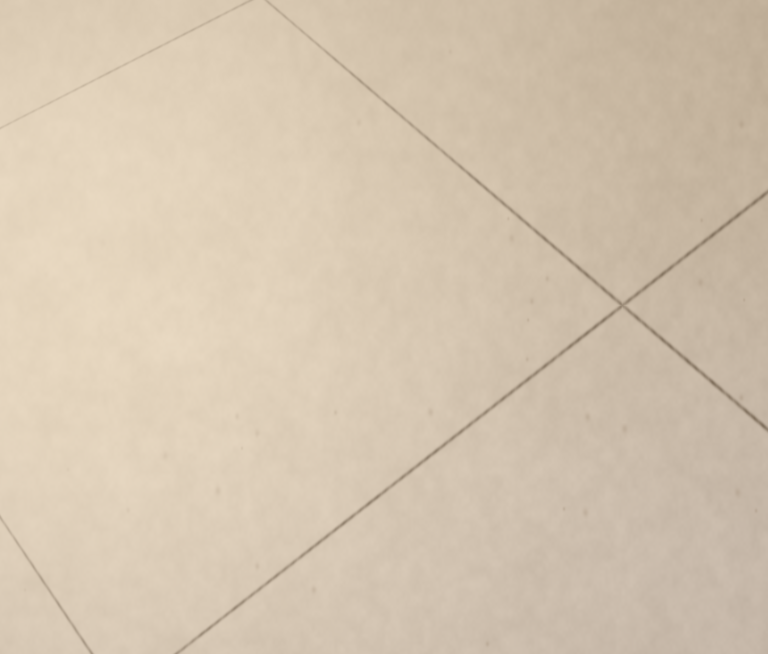
Write a Shadertoy shader that draws this texture.

```glsl
// Large beige floor tiles in perspective, with fine stippled joints and warm light.

const vec3 LIT_STONE   = vec3(0.900, 0.838, 0.746);
const vec3 SHADE_UPPER = vec3(0.732, 0.666, 0.580);
const vec3 SHADE_LOWER = vec3(0.756, 0.700, 0.645);
const vec3 JOINT       = vec3(0.460, 0.395, 0.320);
const vec3 SPECK       = vec3(0.620, 0.540, 0.450);

// Sineless hash of a cell to 0..1
float hash(vec2 cell) {
    vec3 q = fract(cell.xyx * 0.1031);
    q += dot(q, q.yzx + 33.33);
    return fract((q.x + q.y) * q.z);
}

// Smooth value noise, 0..1
float noise(vec2 p) {
    vec2 i = floor(p), f = fract(p);
    f = f * f * (3.0 - 2.0 * f);
    return mix(mix(hash(i), hash(i + vec2(1, 0)), f.x),
               mix(hash(i + vec2(0, 1)), hash(i + vec2(1, 1)), f.x), f.y);
}

// Layered noise, centred on zero
float mottle(vec2 p) {
    float sum = 0.0, amp = 0.5;
    for (int i = 0; i < 3; i++) {
        sum += amp * (noise(p) - 0.5);
        p = 2.0 * p + 7.3;
        amp *= 0.65;
    }
    return sum;
}

float cross2(vec2 a, vec2 b) { return a.x * b.y - a.y * b.x; }

// Projection of the unit square onto the corners a(0,0) b(1,0) c(1,1) d(0,1)
mat3 squareToQuad(vec2 a, vec2 b, vec2 c, vec2 d) {
    vec2 e1 = b - c, e2 = d - c, s = a - b + c - d;
    float det = cross2(e1, e2);
    float g = cross2(s, e2) / det, h = cross2(e1, s) / det;
    return mat3(vec3(b - a + g * b, g), vec3(d - a + h * d, h), vec3(a, 1.0));
}

// Canvas position to floor position, with joints at whole numbers
vec2 toFloor(vec2 p) {
    mat3 view = squareToQuad(vec2(0.398, 1.007), vec2(0.952, 0.533),
                             vec2(0.185, -0.066), vec2(-0.297, 0.652));
    vec3 q = inverse(view) * vec3(p, 1.0);
    return q.xy / q.z;
}

// Canvas distances to the nearest joint in each direction
vec2 jointDistance(vec2 uv, vec2 p) {
    const float STEP = 0.001;
    vec2 du = (toFloor(p + vec2(STEP, 0)) - uv) / STEP;
    vec2 dv = (toFloor(p + vec2(0, STEP)) - uv) / STEP;
    vec2 slope = vec2(length(vec2(du.x, dv.x)), length(vec2(du.y, dv.y)));
    return abs(uv - round(uv)) / slope;
}

// Sparse soft flecks, one candidate per cell
float flecks(vec2 p, float density) {
    vec2 cell = floor(p);
    vec2 centre = 0.3 + 0.4 * vec2(hash(cell + 3.1), hash(cell + 8.7));
    float radius = mix(0.08, 0.2, hash(cell + 15.3));
    float dist = length((fract(p) - centre) * vec2(1.3, 0.9));
    return step(1.0 - density, hash(cell + 21.9)) * exp(-dist * dist / (radius * radius));
}

// Warm pool of light on the left fading to duller corners
vec3 floorLight(vec2 p) {
    vec2 away = p - vec2(0.10, 0.58);
    vec3 shade = mix(SHADE_LOWER, SHADE_UPPER, smoothstep(0.1, 0.9, p.y));
    return mix(shade, LIT_STONE, exp(-1.6 * dot(away, away)));
}

void mainImage(out vec4 fragColor, in vec2 fragCoord) {
    vec2 p = fragCoord / iResolution.y;
    float pixel = 1.0 / iResolution.y;
    vec2 uv = toFloor(p);
    float nearness = smoothstep(-0.6, 0.9, p.x - 0.6 * p.y);

    // Stone: light, tone per tile, cloudy patches and faint upright grain
    vec3 col = floorLight(p);
    col += 0.008 * (hash(floor(uv) + 40.0) - 0.5);
    col += 0.022 * mottle(p * vec2(11.0, 8.0)) * vec3(0.95, 1.0, 1.1);
    col += mix(0.026, 0.044, nearness) * mottle(p * vec2(58.0, 46.0));

    // Flecks are rare and show mainly on the near side
    col = mix(col, SPECK, flecks(p * 34.0, 0.025) * 0.3 * nearness);

    // Joints: soft, fainter with distance, stippled along the run
    vec2 dist = jointDistance(uv, p);
    float spread = max(mix(0.0019, 0.0032, nearness), 0.75 * pixel);
    vec2 line = exp(-dist * dist / (spread * spread));
    float stipple = abs(fract(p.x * 78.0) * 2.0 - 1.0);
    float wear = 0.60 + 0.28 * stipple + 0.34 * noise(p * 55.0);
    float strength = mix(0.17, 0.72, nearness) * wear;
    col = mix(col, JOINT, clamp(max(line.x, line.y) * strength, 0.0, 1.0));

    fragColor = vec4(clamp(col, 0.0, 1.0), 1.0);
}
```
